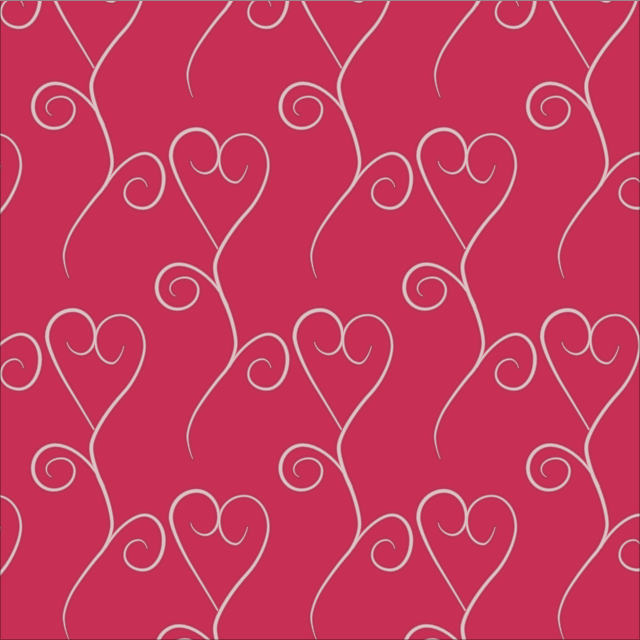
A three.js fragment shader for this pattern:

```glsl
varying vec2 vUv;

// Pen state; lengths are in design units, 768 to the canvas side
vec2 spot;
vec2 pen;
float penWidth;
float inkDistance;

void moveTo(vec2 start, float width) {
  pen = start;
  penWidth = width;
}

// Tapered quarter-turn from the pen to end, bending towards corner
void arcTo(vec2 corner, vec2 end, float width) {
  vec2 low = min(min(pen, corner), end) - 8.0;
  vec2 high = max(max(pen, corner), end) + 8.0;
  if (all(greaterThan(spot, low)) && all(lessThan(spot, high))) {
    vec2 h1 = mix(pen, corner, 0.55);
    vec2 h2 = mix(end, corner, 0.55);
    vec2 a = pen;
    for (int i = 1; i <= 10; i++) {
      float t = float(i) / 10.0;
      float s = 1.0 - t;
      vec2 b = s * s * s * pen + 3.0 * s * s * t * h1 + 3.0 * s * t * t * h2 + t * t * t * end;
      vec2 ab = b - a;
      float along = clamp(dot(spot - a, ab) / dot(ab, ab), 0.0, 1.0);
      float halfWidth = 0.5 * mix(penWidth, width, t - 0.1 * (1.0 - along));
      inkDistance = min(inkDistance, length(spot - a - ab * along) - halfWidth);
      a = b;
    }
  }
  moveTo(end, width);
}

// Heart on a curling vine; the origin is the point of the heart
void drawHeartVine() {
  // Left lobe
  moveTo(vec2(-32, 103), 0.8);
  arcTo(vec2(-29, 89), vec2(-15, 89), 2.5);
  arcTo(vec2(1.5, 89), vec2(1.5, 111), 3.5);
  arcTo(vec2(1.5, 142), vec2(-25, 142), 4.5);
  arcTo(vec2(-56, 142), vec2(-56, 110), 4.8);
  arcTo(vec2(-56, 91), vec2(-30, 49), 3.0);
  arcTo(vec2(-14, 23), vec2(0, -1), 2.0);

  // Right lobe, running on into the stem
  moveTo(vec2(36, 98), 0.8);
  arcTo(vec2(31, 78), vec2(22, 78), 2.5);
  arcTo(vec2(2, 78), vec2(2, 106), 3.0);
  arcTo(vec2(2, 136), vec2(32, 136), 2.4);
  arcTo(vec2(61, 136), vec2(61, 99), 3.0);
  arcTo(vec2(61, 70), vec2(36, 43), 4.0);
  arcTo(vec2(-5, -1), vec2(-3, -24), 4.6);
  arcTo(vec2(-3, -40), vec2(9, -66), 4.6);
  arcTo(vec2(22, -94), vec2(22, -115), 4.0);
  arcTo(vec2(22, -134), vec2(8, -150), 3.8);
  arcTo(vec2(-10, -170), vec2(-24, -193), 3.0);
  arcTo(vec2(-36, -212), vec2(-36, -227), 2.3);
  arcTo(vec2(-36, -240), vec2(-30, -253), 0.6);

  // Left curl
  moveTo(vec2(12, -70), 3.0);
  arcTo(vec2(-8, -20), vec2(-46, -20), 4.0);
  arcTo(vec2(-73, -20), vec2(-73, -48), 4.6);
  arcTo(vec2(-73, -74), vec2(-48, -74), 3.6);
  arcTo(vec2(-23, -74), vec2(-23, -51), 2.8);
  arcTo(vec2(-23, -36), vec2(-39, -36), 2.3);
  arcTo(vec2(-57, -36), vec2(-57, -49), 1.7);
  arcTo(vec2(-57, -56), vec2(-51, -58), 0.6);

  // Right curl
  moveTo(vec2(14, -143), 3.0);
  arcTo(vec2(36, -104), vec2(61, -104), 3.5);
  arcTo(vec2(84, -104), vec2(84, -134), 4.5);
  arcTo(vec2(84, -170), vec2(59, -170), 3.5);
  arcTo(vec2(37, -170), vec2(37, -152), 2.6);
  arcTo(vec2(37, -134), vec2(54, -134), 2.0);
  arcTo(vec2(62, -134), vec2(64, -144), 0.6);
}

void main() {
  vec2 p = vUv * 768.0;
  vec2 cell = vec2(297, 434);
  vec2 middle = vec2(5, -55);
  inkDistance = 1000.0;

  // Two interleaved grids make the half-drop repeat
  for (int i = 0; i < 2; i++) {
    vec2 anchor = vec2(261, 471) + 0.5 * cell * float(i);
    spot = mod(p - anchor - middle + 0.5 * cell, cell) - 0.5 * cell + middle;
    drawHeartVine();
  }

  // Muted halo bleeding from the soft silver line
  vec3 crimson = vec3(0.78, 0.19, 0.33);
  vec3 halo = vec3(0.715, 0.2, 0.33);
  vec3 silver = vec3(0.87, 0.76, 0.77);
  vec3 color = mix(halo, crimson, smoothstep(1.8, 4.2, inkDistance));
  color = mix(silver, color, smoothstep(-1.3, 1.3, inkDistance));

  // Thin dark rim, with a grey top edge
  vec2 inset = min(p, 768.0 - p);
  color *= mix(0.6, 1.0, smoothstep(0.2, 1.3, min(inset.x, inset.y)));
  color = mix(color, vec3(0.6, 0.52, 0.54), smoothstep(766.4, 767.4, p.y));
  gl_FragColor = vec4(color, 1.0);
}
```
